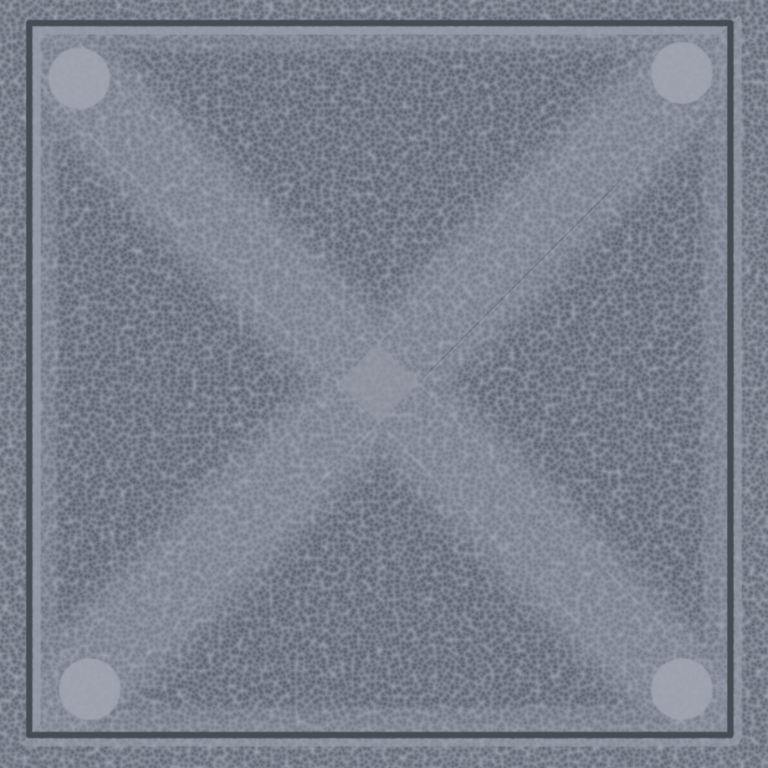
Give the GLSL for this texture, as a WebGL 1 fragment shader.

```glsl
precision highp float;
uniform vec2 u_resolution;

vec2 hash2(vec2 cell) {
  vec3 q = fract(vec3(cell.xyx) * vec3(0.1031, 0.1030, 0.0973));
  q += dot(q, q.yzx + 33.33);
  return fract((q.xx + q.yz) * q.zy);
}

// Distance to the nearest jittered cell point
float cellular(vec2 p) {
  vec2 cell = floor(p);
  float nearest = 2.0;
  for (int y = -1; y <= 1; y++) {
    for (int x = -1; x <= 1; x++) {
      vec2 c = cell + vec2(float(x), float(y));
      nearest = min(nearest, length(c + hash2(c) - p));
    }
  }
  return nearest;
}

float boxDistance(vec2 p, vec2 halfSize) {
  vec2 q = abs(p) - halfSize;
  return length(max(q, 0.0)) + min(max(q.x, q.y), 0.0);
}

float stroke(float d, float halfWidth, float soft) {
  return 1.0 - smoothstep(halfWidth - soft, halfWidth + soft, abs(d));
}

void main() {
  vec2 p = gl_FragCoord.xy / u_resolution;
  float soft = 0.0015;
  float grain = cellular(p * 150.0) - 0.5 + 0.5 * (cellular(p * 83.0 + 41.0) - 0.5);

  vec2 fromFrame = p - vec2(0.4945, 0.5065);
  float frame = boxDistance(fromFrame, vec2(0.4565, 0.4635));
  float inside = 1.0 - smoothstep(-soft, soft, frame);

  // Diagonal axes of the crossed braces
  vec2 d = p - vec2(0.493, 0.501);
  float rise = (d.x - d.y) * 0.7071;
  float fall = (d.x + d.y) * 0.7071;
  float brace = min(abs(rise), abs(fall));

  // Raised braces and rim over a darker plate
  float raised = 1.0 - smoothstep(0.038, 0.093, brace);
  float rim = smoothstep(-0.042, -0.032, frame);
  raised = max(raised, rim * 0.72) * inside;
  vec3 color = mix(vec3(0.475, 0.505, 0.555), vec3(0.535, 0.56, 0.61), raised);
  color = mix(color, vec3(0.49, 0.525, 0.57), 1.0 - inside);

  // Thin lit brace edges and one engraved groove
  float edges = stroke(abs(rise) - 0.037, 0.0015, soft) * step(0.037, abs(fall));
  edges = max(edges, stroke(abs(fall) - 0.037, 0.0015, soft) * step(0.037, abs(rise)));
  float groove = stroke(rise - 0.036, 0.0008, soft) * smoothstep(0.03, 0.05, fall)
    * (1.0 - smoothstep(0.38, 0.46, fall));
  color += 0.025 * edges * inside * (1.0 - groove);
  color -= 0.09 * groove;

  // Smooth centre diamond
  float diamond = 1.0 - smoothstep(0.035, 0.039, max(abs(rise), abs(fall)));
  color = mix(color, vec3(0.565, 0.585, 0.635), diamond);
  float roughness = mix(0.19, 0.12, raised) * (1.0 - 0.65 * diamond);

  // Bevel light: inner left and top, outer right and bottom
  float innerBevel = stroke(frame + 0.010, 0.005, soft);
  vec2 sides = fromFrame / vec2(0.4565, 0.4635);
  float leftTop = step(0.0, sides.y - sides.x);
  float outerBevel = stroke(frame - 0.010, 0.005, soft) * (1.0 - leftTop);
  float bevel = max(innerBevel * mix(0.25, 1.0, leftTop), outerBevel * 0.8);
  color = mix(color, vec3(0.58, 0.605, 0.655), bevel);
  roughness *= 1.0 - 0.8 * bevel;

  // Corner rivets
  float rivets = 0.0;
  for (int i = 0; i < 4; i++) {
    vec2 s = vec2(mod(float(i), 2.0), floor(float(i) / 2.0)) * 2.0 - 1.0;
    vec2 skew = vec2(0.0035 * s.y * (s.x - 1.0), 0.0018 * s.x * (1.0 + s.y));
    vec2 centre = vec2(0.499, 0.502) + s * vec2(0.389, 0.3995) + skew;
    rivets = max(rivets, 1.0 - smoothstep(0.038, 0.042, length(p - centre)));
  }
  color = mix(color, vec3(0.615, 0.635, 0.685), rivets);
  roughness *= 1.0 - 0.85 * rivets;

  color += grain * roughness;

  // Dark recessed frame line
  color = mix(color, vec3(0.275, 0.3, 0.325), stroke(frame, 0.004, soft));
  gl_FragColor = vec4(color, 1.0);
}
```
